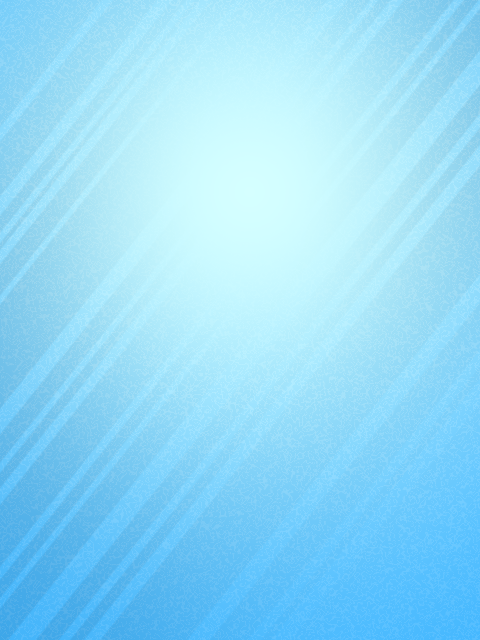
Reproduce this background procedurally as a Shadertoy shader.

```glsl
// Pale cyan glow on a blue sky, crossed by slanted light streaks and fine grain.
#define GLOW_CENTER vec2(0.39, 0.70)
#define GLOW_REACH 0.86
#define GLOW_COLOR vec3(0.835, 1.0, 1.0)
#define SKY_COLOR vec3(0.285, 0.725, 1.0)
#define SHADE_TINT vec3(0.905, 0.91, 0.915)
#define STREAK_SLOPE 1.25
#define STREAK_CLEARING 0.8
#define GRAIN_SCALE 270.0
#define GRAIN_STRENGTH 0.062

const int STREAK_COUNT = 16;

// Each streak: offset across the slant, half width.
const vec2 STREAKS[STREAK_COUNT] = vec2[](
    vec2(0.210, 0.011), vec2(0.322, 0.015), vec2(0.372, 0.008), vec2(0.402, 0.011),
    vec2(0.469, 0.007), vec2(0.659, 0.020), vec2(0.731, 0.008), vec2(0.776, 0.013),
    vec2(0.896, 0.010), vec2(0.943, 0.008), vec2(1.043, 0.027), vec2(1.126, 0.011),
    vec2(1.180, 0.016), vec2(1.388, 0.022), vec2(1.497, 0.013), vec2(1.549, 0.019));

float hash(vec2 cell) {
    vec3 q = fract(vec3(cell.xyx) * 0.1031);
    q += dot(q, q.yzx + 33.33);
    return fract((q.x + q.y) * q.z);
}

float valueNoise(vec2 p) {
    vec2 cell = floor(p);
    vec2 f = fract(p);
    f = f * f * (3.0 - 2.0 * f);
    float low = mix(hash(cell), hash(cell + vec2(1, 0)), f.x);
    float high = mix(hash(cell + vec2(0, 1)), hash(cell + vec2(1, 1)), f.x);
    return mix(low, high, f.y);
}

// Coverage of the streaks at one position across the slant.
float streakMask(float across, float softness) {
    float mask = 0.0;
    for (int i = 0; i < STREAK_COUNT; i++) {
        float edge = abs(across - STREAKS[i].x) - STREAKS[i].y;
        mask = max(mask, 1.0 - smoothstep(-softness, softness, edge));
    }
    return mask;
}

void mainImage(out vec4 fragColor, in vec2 fragCoord) {
    vec2 p = fragCoord / iResolution.y;
    vec2 fromGlow = p - GLOW_CENTER;
    float across = 1.0 - p.y + STREAK_SLOPE * p.x;

    // Radial sky gradient
    float falloff = smoothstep(-0.02, GLOW_REACH, length(fromGlow));
    vec3 color = mix(GLOW_COLOR, SKY_COLOR, falloff);

    // Side shading, thinned along the streaks and clear at the lower right
    float shade = smoothstep(0.06, 0.45, length(fromGlow * vec2(1.0, 0.5)));
    shade *= smoothstep(-0.2, 0.5, across);
    shade *= 1.0 - smoothstep(1.1, 1.72, across);
    float streak = streakMask(across, 1.2 / iResolution.y + 0.001);
    color *= mix(vec3(1.0), SHADE_TINT, shade * (1.0 - STREAK_CLEARING * streak));

    // Curly grain on a turned lattice, fading out inside the glow
    vec2 turned = mat2(0.8, 0.6, -0.6, 0.8) * p + 2.0;
    float noise = valueNoise(turned * GRAIN_SCALE);
    float curl = 1.0 - smoothstep(0.02, 0.17, abs(noise - 0.5));
    float grain = (curl - 0.38) * GRAIN_STRENGTH * smoothstep(0.0, 0.4, falloff);
    color += grain * vec3(1.0, 0.4, 0.1);

    fragColor = vec4(clamp(color, 0.0, 1.0), 1.0);
}
```
